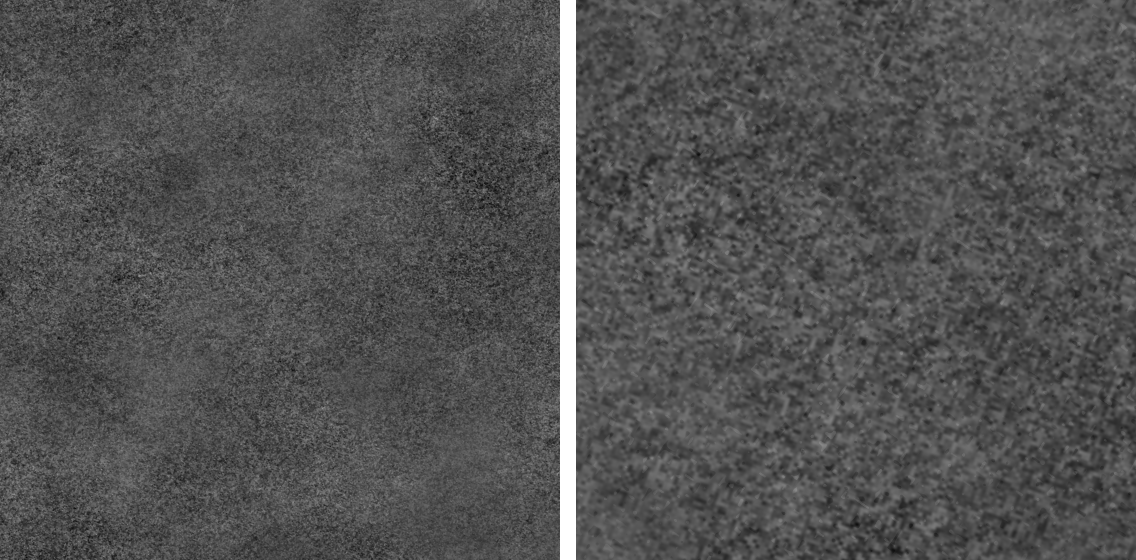
Left, the full canvas; right, a detail of the centre.
Give the GLSL for this texture, as a three.js fragment shader.

```glsl
varying vec2 vUv;

const vec3 STONE_GREY = vec3(0.308);

float hash(vec2 p) {
  vec3 q = fract(vec3(p.xyx) * 0.1031);
  q += dot(q, q.yzx + 33.33);
  return fract((q.x + q.y) * q.z);
}

vec2 rotate(vec2 p, float angle) {
  float c = cos(angle);
  float s = sin(angle);
  return vec2(c * p.x - s * p.y, s * p.x + c * p.y);
}

// Smooth value noise centred on zero
float noise(vec2 p) {
  vec2 cell = floor(p);
  vec2 f = fract(p);
  f = f * f * (3.0 - 2.0 * f);
  float low = mix(hash(cell), hash(cell + vec2(1.0, 0.0)), f.x);
  float high = mix(hash(cell + vec2(0.0, 1.0)), hash(cell + vec2(1.0, 1.0)), f.x);
  return mix(low, high, f.y) - 0.5;
}

// Octaves turned against each other to hide the lattice
float clouds(vec2 p, float gain) {
  float sum = 0.0;
  float amplitude = 1.0;
  for (int i = 0; i < 5; i++) {
    sum += amplitude * noise(p);
    p = rotate(p, 0.5) * 2.03 + 17.3;
    amplitude *= gain;
  }
  return sum;
}

// Fine grit over slightly wider, flattened grains
float grit(vec2 uv) {
  float fine = noise(rotate(uv, 0.35) * vec2(390.0, 430.0) + 61.0);
  float medium = noise(rotate(uv, -0.15) * vec2(190.0, 250.0) + 113.0);
  float clump = noise(rotate(uv, -0.3) * vec2(75.0, 115.0) + 29.0);
  return 0.19 * fine + 0.115 * medium + 0.055 * clump;
}

// Sparse spots where the noise passes a threshold
float specks(vec2 uv, float scale, float threshold) {
  float n = noise(rotate(uv, 0.6) * scale + 207.0);
  return smoothstep(threshold, threshold + 0.12, n);
}

void main() {
  // Broad mottling, a little wider than tall and rising to the right
  vec2 slanted = rotate(vUv, -0.2) * vec2(5.0, 7.0);
  float mottling = clouds(slanted + 41.0, 0.65);

  // Patches of rougher and smoother surface
  float roughness = 1.0 + 0.7 * clouds(vUv * 6.0 + 83.0, 0.6);
  roughness = clamp(roughness - 0.15 * mottling, 0.6, 1.5);

  // Pale flecks and dark pits
  float flecks = 0.07 * specks(vUv, 310.0, 0.31);
  float pits = 0.06 * specks(vUv + 3.0, 270.0, 0.31);

  float relief = roughness * (grit(vUv) + flecks - pits);
  gl_FragColor = vec4(STONE_GREY + 0.08 * mottling + relief, 1.0);
}
```
